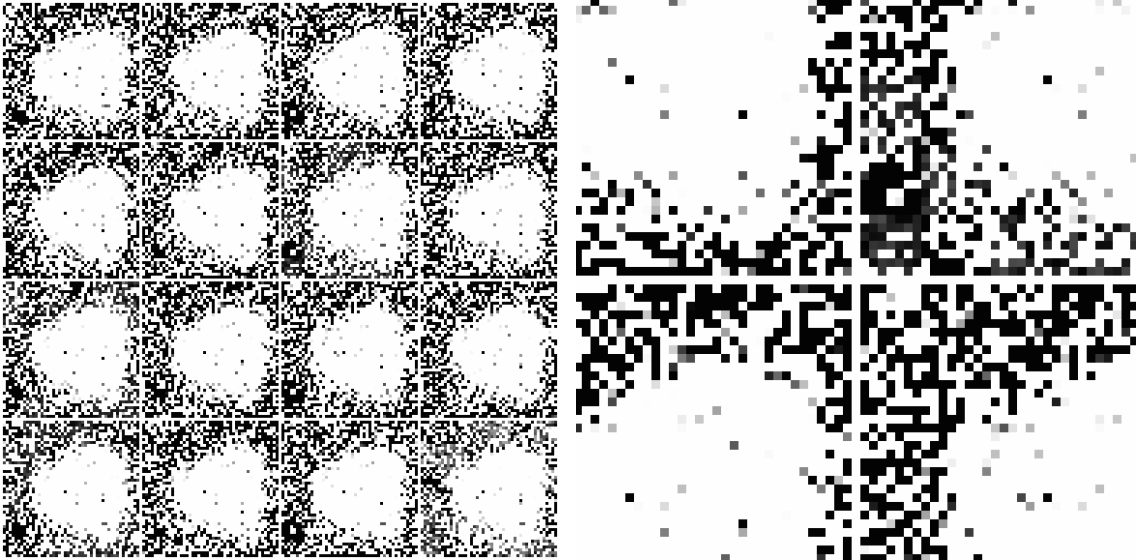
Left: the whole. Right: its middle third, enlarged.
This pattern is drawn by a WebGL 2 fragment shader. Its source:

```glsl
#version 300 es
precision highp float;
// A four by four sheet of noisy square tiles, each with a white three-lobed blob.
// Every cell compares a hash with a density field; tiles share most of their noise.
// White gutters one cell wide part the tiles, and cell edges are area filtered.
uniform vec2 u_resolution;
out vec4 fragColor;

float hash(vec3 v) {
    vec3 q = fract(v * 0.1031);
    q += dot(q, q.zyx + 31.32);
    return fract((q.x + q.y) * q.z);
}

// Signed distance-like field of the blob, negative inside.
float blob(vec2 p, float size) {
    vec2 d = p - vec2(0.635, 0.475);
    float angle = atan(d.y, d.x);
    return length(d) - size + 0.045 * cos(3.0 * angle) + 0.03 * cos(angle);
}

// Chance that a cell is dark, for a position within its tile.
float inkDensity(vec2 p, vec2 tile, float variation) {
    float edge = blob(p, 0.295 + 0.015 * variation);
    float density = mix(0.47, 0.57, smoothstep(0.3, 1.0, p.y));

    // Faint concentric rings below the left lobe.
    float ringRadius = length(p - vec2(0.41, 0.15));
    float ringArea = 1.0 - smoothstep(0.12, 0.17, ringRadius);
    density += ringArea * (0.22 * cos(ringRadius * 95.0) - 0.08);

    // Dense bottom row, and a hollow dark square in the third column.
    density += 0.2 * step(p.y, 0.022);
    vec2 square = abs(p - vec2(0.085, 0.2));
    float reach = max(square.x, square.y);
    if (tile.x == 2.0 && reach < 0.085) {
        density = reach < 0.022 ? 0.1 : 0.85;
    }
    return max(0.006, density * smoothstep(-0.03, 0.13, edge));
}

float cellShade(vec2 cell) {
    cell = clamp(cell, 0.0, 192.0);
    vec2 local = mod(cell, 48.0);
    if (min(local.x, local.y) < 0.5) return 1.0;
    vec2 tile = floor(cell / 48.0);
    float tileId = tile.x + 4.0 * tile.y;
    float variation = hash(vec3(tile + 7.0, 3.0));
    vec2 p = (local - 0.5) / 47.0;

    // Mostly common noise, with some cells drawn anew in each tile.
    float own = step(0.7, hash(vec3(local, 41.0 + tileId)));
    float noise = hash(vec3(local, 11.0 + own * (67.0 + tileId)));
    float density = inkDensity(p, tile, variation);

    // Grey cells gather at the rim, and a few tiles are faded.
    float rim = exp(-pow(blob(p, 0.32) / 0.07, 2.0));
    float softness = 0.015 + 0.045 * rim;
    float shade = smoothstep(density - softness, density + softness, noise);
    float worn = tileId == 3.0 ? 0.65 : 0.3 * step(0.7, variation);
    float fadeArea = smoothstep(0.35, 0.75, hash(vec3(floor(local / 8.0), tileId)));
    shade = mix(shade, 1.0, worn * fadeArea * hash(vec3(local, 131.0 + tileId)));

    // Two lone specks inside the blob; the second one drifts.
    vec2 drifting = vec2(35.0, 16.0 + floor(variation * 6.0));
    float speck = min(distance(local, vec2(22.0, 23.0)), distance(local, drifting));
    return speck < 0.5 ? 0.0 : shade;
}

void main() {
    // Blend the four cells round the nearest corner by their cover of the pixel.
    vec2 position = gl_FragCoord.xy / u_resolution * 193.0;
    vec2 corner = floor(position + 0.5);
    vec2 cover = clamp((position - corner) * u_resolution / 193.0 + 0.5, 0.0, 1.0);
    float lower = mix(cellShade(corner - 1.0), cellShade(corner - vec2(0.0, 1.0)), cover.x);
    float upper = mix(cellShade(corner - vec2(1.0, 0.0)), cellShade(corner), cover.x);
    float shade = mix(lower, upper, cover.y);
    vec3 ink = vec3(0.01);
    vec3 paper = vec3(0.996);
    fragColor = vec4(mix(ink, paper, shade), 1.0);
}
```
